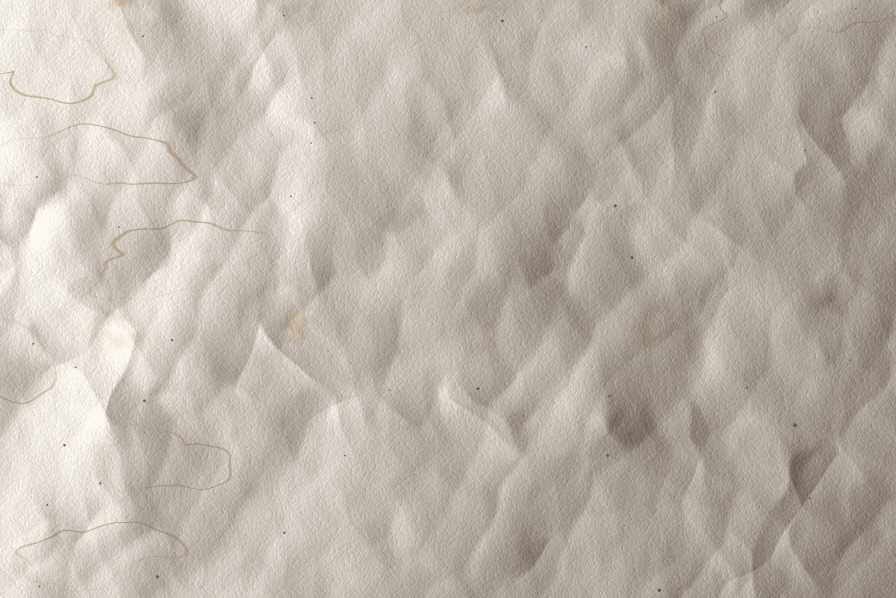
Write a Shadertoy shader that draws this texture.

```glsl
// Crumpled, stained sheet of paper lit from the left.
// Soft cellular facets give the slope of the folds; fine cells give the grain,
// and wavy rings, blotches and specks add the ageing.

const vec3 SHADOW_PAPER = vec3(0.57, 0.53, 0.49);
const vec3 BRIGHT_PAPER = vec3(0.96, 0.94, 0.91);
const vec3 TIDE_BROWN = vec3(0.66, 0.55, 0.42);
const vec3 RUST_BROWN = vec3(0.78, 0.66, 0.46);
const vec3 SPECK_INK = vec3(0.30, 0.25, 0.21);
const vec2 LIGHT = vec2(-0.99, 0.12);

vec2 hash2(vec2 p) {
    vec3 q = fract(vec3(p.xyx) * vec3(0.1031, 0.1030, 0.0973));
    q += dot(q, q.yzx + 33.33);
    return fract((q.xx + q.yz) * q.zy);
}

// Layered sines, roughly -1..1
float waves(vec2 p) {
    float sum = 0.0, gain = 0.5;
    for (int i = 0; i < 4; i++) {
        sum += gain * sin(p.x + 1.3 * sin(p.y)) * cos(p.y * 0.9 - 0.7 * p.x);
        p = mat2(1.3, 1.2, -1.2, 1.3) * p + 2.7;
        gain *= 0.6;
    }
    return sum;
}

// Offset from the nearest cell site, blended across borders; high k is crisp
vec2 cellSlope(vec2 p, float k) {
    vec2 cell = floor(p), slope = vec2(0.0);
    float total = 0.0;
    for (int y = -1; y <= 1; y++)
    for (int x = -1; x <= 1; x++) {
        vec2 id = cell + vec2(x, y);
        vec2 away = p - id - 0.1 - 0.8 * hash2(id);
        float weight = exp(-k * (dot(away, away) - 0.5));
        slope += weight * away;
        total += weight;
    }
    return slope / total;
}

// Light on folds drawn out along a tilted axis
float foldLight(vec2 p, float scale, float angle, float stretch, float k) {
    float c = cos(angle), s = sin(angle);
    mat2 turn = mat2(c, s * stretch, -s, c * stretch);
    return dot(turn * LIGHT, cellSlope(turn * p * scale + scale * 7.0, k));
}

// Thin wavy outline left by a dried puddle
float tideLine(vec2 p, vec2 center, vec2 radius, float seed, float width) {
    vec2 q = (p - center) / radius;
    float a = atan(q.y, q.x);
    float rim = 1.0 + 0.24 * sin(2.0 * a + seed) + 0.17 * sin(3.0 * a - 2.0 * seed)
              + 0.07 * sin(7.0 * a + 3.0 * seed) + 0.02 * sin(13.0 * a);
    float d = abs(length(q) - rim) * min(radius.x, radius.y);
    float fade = 0.2 + 0.8 * smoothstep(-0.5, 0.7, sin(a + seed));
    return fade * smoothstep(width, 0.0, d);
}

float blotch(vec2 p, vec2 center, float radius) {
    vec2 q = (p - center) / radius;
    return exp(-dot(q, q));
}

// Sparse dots, one at most per cell
float specks(vec2 p, float scale, float pixel) {
    vec2 id = floor(p * scale);
    vec2 pick = hash2(id + 91.0);
    vec2 site = (id + 0.2 + 0.6 * hash2(id + 17.0)) / scale;
    float radius = mix(0.0008, 0.0026, pick.y * pick.y);
    float dotMask = smoothstep(radius + pixel, radius - pixel * 0.5, length(p - site));
    return dotMask * step(pick.x, 0.05);
}

void mainImage(out vec4 fragColor, in vec2 fragCoord) {
    vec2 p = fragCoord / iResolution.y;
    float pixel = 1.0 / iResolution.y;
    vec2 bend = vec2(waves(p * 9.0), waves(p * 9.0 + 5.0));
    vec2 q = p + 0.02 * bend;

    // Broad falloff of light across the sheet
    float light = 0.825 - 0.165 * p.x + 0.07 * exp(-5.0 * p.x) + 0.07 * (p.y - 0.5);

    // Folds: facets leaning both ways, some creases crisp and others rounded
    float crisp = mix(9.0, 85.0, smoothstep(-0.1, 0.5, waves(p * 12.0 + 2.0)));
    float rightLean = 0.5 + 0.8 * smoothstep(-0.3, 0.4, waves(p * 6.0 + 9.0));
    float leftLean = 0.5 + 0.8 * smoothstep(-0.3, 0.4, waves(p * 6.0 + 4.0));
    float folds = 0.11 * foldLight(q, 3.6, 0.6, 0.75, 11.0)
                - 0.12 * leftLean * foldLight(q, 5.6, -0.6, 0.65, crisp)
                + 0.11 * rightLean * foldLight(q, 7.0, 0.6, 0.6, crisp)
                - 0.11 * leftLean * foldLight(q, 10.5, -0.65, 0.6, crisp * 0.4)
                + 0.09 * rightLean * foldLight(q, 14.0, 0.5, 0.55, 13.0)
                - 0.04 * foldLight(q, 27.0, -0.3, 0.7, 9.0);
    light += folds * mix(1.6, 1.0, smoothstep(0.0, 0.7, p.x));
    light -= 0.35 * max(light - 0.88, 0.0);

    // Paper tooth
    light += 0.10 * foldLight(p, 235.0, 0.5, 0.9, 12.0)
           + 0.06 * foldLight(p, 140.0, -0.7, 0.8, 10.0);

    // Stains: rings down the left side and along the top right, rust and smudges
    float rings = 0.0, rust = 0.0, smudge = 0.0;
    for (int i = 0; i < 8; i++) {
        float n = float(i);
        vec2 center = i < 6 ? vec2(0.16 + 0.16 * sin(2.4 * n), 0.07 + 0.165 * n)
                            : vec2(1.25 + 0.19 * (n - 6.0), 0.97 - 0.05 * (n - 6.0));
        vec2 radius = vec2(0.12 + 0.04 * sin(n * 5.0), 0.055);
        rings = max(rings, tideLine(p + 0.018 * bend, center, radius, n * 1.9, 0.001 + pixel));
        rust += blotch(q, vec2(0.2 + 0.3 * mod(n, 4.0), n < 4.0 ? 0.99 : 0.45), 0.035);
        smudge += blotch(q, vec2(0.5 + 0.125 * n, 0.49 + 0.03 * sin(n * 4.0)), 0.04);
    }
    rust *= smoothstep(-0.2, 0.6, waves(p * 45.0));
    light -= 0.05 * smudge;

    vec3 color = mix(SHADOW_PAPER, BRIGHT_PAPER, clamp((light - 0.53) / 0.41, -0.5, 1.08));
    color *= mix(vec3(1.0), RUST_BROWN, 0.4 * min(rust, 1.0));
    color = mix(color, TIDE_BROWN * (0.5 + 0.6 * light), 0.6 * rings);
    color = mix(color, SPECK_INK, 0.75 * specks(p, 22.0, pixel));
    fragColor = vec4(color, 1.0);
}
```
